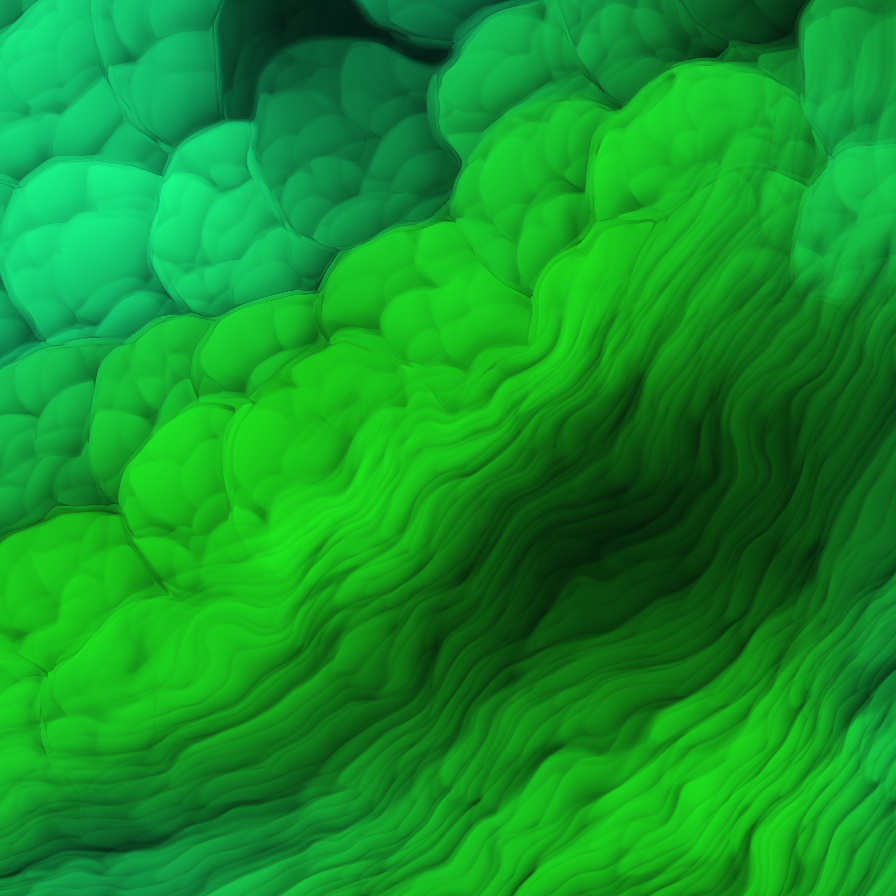
Reproduce this background procedurally as a three.js fragment shader.

```glsl
// Dense billowing green smoke: overlapping shaded puffs, three sizes deep,
// pass into long wavy folds below a diagonal ridge. Soft elliptical lobes
// set the broad light and the shift from pure green to mint.
varying vec2 vUv;

const float PUFF_TURN = 0.42;        // tilt of the puff rows, radians
const float FOLD_TURN = 0.72;        // direction of the folds, radians
const float FOLD_BEND = 0.38;        // curvature of the folds
const float EDGE = 0.12;             // softness of puff outlines
const float PUFF_CONTRAST = 0.27;
const float FOLD_CONTRAST = 0.30;
const float BASE_LIGHT = 0.57;
const float SHOULDER = 0.72;         // light above this is compressed
const vec2 LIGHT = vec2(-0.35, 0.94);
const vec3 GREEN = vec3(0.125, 1.0, 0.10);
const vec3 MINT = vec3(0.095, 1.0, 0.54);
const vec3 HAZE = vec3(0.005, 0.01, 0.025);

vec2 hash2(vec2 p) {
  vec3 q = fract(p.xyx * vec3(0.1031, 0.1030, 0.0973));
  q += dot(q, q.yzx + 33.33);
  return fract((q.xx + q.yz) * q.zy);
}

// Smooth vector noise, -1 to 1
vec2 noise2(vec2 p) {
  vec2 i = floor(p), f = fract(p);
  f = f * f * (3.0 - 2.0 * f);
  vec2 low = mix(hash2(i), hash2(i + vec2(1.0, 0.0)), f.x);
  vec2 high = mix(hash2(i + vec2(0.0, 1.0)), hash2(i + 1.0), f.x);
  return mix(low, high, f.y) * 2.0 - 1.0;
}

vec2 turn(vec2 v, float a) {
  return vec2(dot(v, vec2(cos(a), sin(a))), dot(v, vec2(-sin(a), cos(a))));
}

float lobe(vec2 p, vec2 centre, vec2 size, float angle) {
  vec2 q = turn(p - centre, angle) / size;
  return exp(-dot(q, q));
}

// Overlapping discs, lower rows in front: x = shade, yz = offset to disc centre
vec3 puffs(vec2 g, float seed) {
  vec3 result = vec3(0.0);
  for (int j = 0; j < 3; j++) {
    for (int i = 0; i < 3; i++) {
      vec2 id = floor(g) + vec2(float(i) - 1.0, 1.0 - float(j));
      vec2 q = g - id - 0.2 - 0.6 * hash2(id + seed);
      float radius = mix(0.7, 0.92, hash2(id + seed + 57.0).x);
      float d = length(q) / radius;
      float cover = 1.0 - smoothstep(1.0 - EDGE, 1.0, d);
      result.x -= 0.35 * (1.0 - smoothstep(1.0, 1.3, d));   // contact shadow
      result = mix(result, vec3(dot(q, LIGHT) / radius, -q), cover);
    }
  }
  return result;
}

// Broad light and shade
float broadLight(vec2 p) {
  float l = BASE_LIGHT;
  l += 0.28 * lobe(p, vec2(0.13, 0.80), vec2(0.20, 0.22), 0.0);
  l += 0.14 * lobe(p, vec2(0.36, 0.75), vec2(0.20, 0.12), 0.4);
  l += 0.26 * lobe(p, vec2(0.53, 0.62), vec2(0.42, 0.09), 0.72);
  l += 0.16 * lobe(p, vec2(0.29, 0.41), vec2(0.15, 0.10), 0.2);
  l += 0.26 * lobe(p, vec2(0.07, 0.22), vec2(0.15, 0.08), 0.6);
  l += 0.22 * lobe(p, vec2(0.78, 0.10), vec2(0.22, 0.10), 0.3);
  l += 0.14 * lobe(p, vec2(0.94, 0.77), vec2(0.14, 0.10), 0.3);
  l -= 0.50 * lobe(p, vec2(0.37, 0.97), vec2(0.10, 0.13), 0.0);
  l -= 0.80 * lobe(p, vec2(-0.01, 0.86), vec2(0.03, 0.06), 0.0);
  l -= 0.40 * lobe(p, vec2(0.95, 1.02), vec2(0.14, 0.07), 0.0);
  l -= 0.26 * lobe(p, vec2(0.39, 0.57), vec2(0.11, 0.04), 1.1);
  l -= 0.33 * lobe(p, vec2(0.82, 0.43), vec2(0.32, 0.17), 0.5);
  l -= 0.16 * lobe(p, vec2(0.62, 0.41), vec2(0.18, 0.10), 0.7);
  l -= 0.20 * lobe(p, vec2(0.12, 0.36), vec2(0.14, 0.04), 0.0);
  l -= 0.13 * lobe(p, vec2(0.13, 0.08), vec2(0.16, 0.08), 0.5);
  l -= 0.14 * lobe(p, vec2(0.42, 0.22), vec2(0.24, 0.08), 0.4);
  return max(l, 0.06);
}

// Signed distance above the diagonal ridge
float ridge(vec2 p) { return dot(p - vec2(0.25, 0.36), vec2(-0.6, 0.8)); }

float mintAmount(vec2 p) {
  float m = smoothstep(0.03, 0.38, ridge(p));
  m += 0.65 * lobe(p, vec2(0.98, 0.84), vec2(0.18, 0.20), 0.0);
  m += 0.75 * lobe(p, vec2(0.10, 0.00), vec2(0.32, 0.12), 0.3);
  m += 0.50 * lobe(p, vec2(1.02, 0.22), vec2(0.10, 0.30), 0.0);
  return clamp(m, 0.0, 1.0);
}

void main() {
  vec2 drift = noise2(vUv * 5.0), curl = noise2(vUv * 13.0 + 8.0);
  vec2 fray = noise2(vUv * 34.0 + 21.0);
  vec2 p = vUv + 0.022 * drift + 0.010 * curl + 0.0035 * fray;
  // Puffs: smaller ones ride on the larger ones
  vec2 g = turn(p, PUFF_TURN);
  vec3 large = puffs(g * 6.0, 3.0);
  vec2 ride = g + 0.4 * large.yz / 6.0;
  vec3 medium = puffs(ride * 18.0, 19.0);
  float small = puffs((ride + 0.3 * medium.yz / 18.0) * 38.0, 41.0).x;
  float puffShade = large.x + 0.65 * medium.x + 0.3 * small - 0.2;
  // Folds: the same discs stretched along a bent, wavy direction
  vec2 f = turn(p + 0.016 * drift + 0.008 * curl, FOLD_TURN);
  f.y -= FOLD_BEND * (f.x - 0.65) * (f.x - 0.65);
  float foldShade = 0.75 * puffs(f * vec2(3.2, 12.0), 67.0).x - 0.15;
  foldShade += 0.65 * puffs(f * vec2(6.0, 27.0), 83.0).x;
  foldShade += 0.35 * puffs(f * vec2(11.0, 54.0), 97.0).x;
  // Folds lie below the ridge, clear of two puffy banks
  float fold = 1.0 - smoothstep(-0.05, 0.09, ridge(p) + 0.03 * curl.x);
  fold *= 1.0 - 0.8 * lobe(p, vec2(0.06, 0.22), vec2(0.16, 0.10), 0.6);
  fold *= 1.0 - 0.9 * lobe(p, vec2(0.96, 0.80), vec2(0.20, 0.13), 0.3);
  // Broad tone follows each large puff, giving it a clear outline
  vec2 tonePoint = p + 0.6 * (1.0 - fold) * turn(large.yz / 6.0, -PUFF_TURN);
  float detail = mix(PUFF_CONTRAST * puffShade, FOLD_CONTRAST * foldShade, fold);
  float light = broadLight(tonePoint) * (1.0 + detail + 0.05 * drift.y);
  light = min(light, mix(SHOULDER, light, 0.55));
  gl_FragColor = vec4(HAZE + light * mix(GREEN, MINT, mintAmount(tonePoint)), 1.0);
}
```
